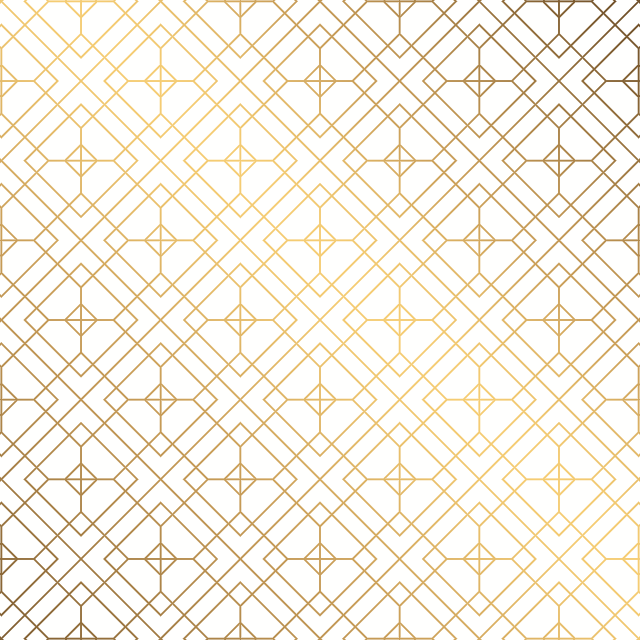
This pattern is drawn by a Shadertoy shader. Its source:

```glsl
// Gold art deco lattice: crossed diamonds joined by diagonal bands on white.
#define REPEATS 4.017      // motif periods across the canvas
#define LINE_WIDTH 0.0118  // all lengths below are in periods
#define CORE_RADIUS 0.1005 // small diamond at the motif centre
#define ARM_LENGTH 0.2045  // reach of the cross, start of the bands
#define TIP_RADIUS 0.353   // outer diamond of the motif
#define SHEEN_OFFSET 0.11  // shift of the bright diagonal to the lower right
#define PAPER vec3(1.0, 1.0, 0.995)
#define BRIGHT_GOLD vec3(0.96, 0.80, 0.45)
#define TAN_GOLD vec3(0.78, 0.61, 0.34)
#define DARK_GOLD vec3(0.40, 0.28, 0.14)

// Distance to the nearest line of the lattice, p = 0 on a diagonal crossing
float latticeDistance(vec2 p) {
    // Diagonal cells, one motif in the middle of each
    vec2 cell = fract(vec2(p.x + p.y, p.x - p.y)) - 0.5;
    vec2 q = abs(0.5 * vec2(cell.x + cell.y, cell.x - cell.y));
    if (q.y > q.x) q = q.yx;

    float ring = q.x + q.y;
    float diamonds = min(abs(ring - CORE_RADIUS), abs(ring - TIP_RADIUS));
    float border = abs(ring - 0.5);
    float band = abs(q.x - q.y - ARM_LENGTH);
    float diagonals = min(min(diamonds, border), band) * inversesqrt(2.0);

    float arm = length(vec2(max(q.x - ARM_LENGTH, 0.0), q.y));
    return min(diagonals, arm);
}

// Metallic sheen, brightest along one diagonal and darker to both corners
vec3 goldSheen(vec2 uv) {
    float across = uv.x + uv.y - 1.0 - SHEEN_OFFSET;
    float shade = across > 0.0 ? across : -0.7 * across;
    vec3 gold = mix(BRIGHT_GOLD, TAN_GOLD, smoothstep(0.0, 0.4, shade));
    return mix(gold, DARK_GOLD, smoothstep(0.3, 1.0, shade));
}

void mainImage(out vec4 fragColor, in vec2 fragCoord) {
    float size = min(iResolution.x, iResolution.y);
    vec2 p = (fragCoord - 0.5 * iResolution.xy) / size;
    float pixel = REPEATS / size;

    // Antialiased line coverage
    float d = latticeDistance(p * REPEATS);
    float line = clamp((0.5 * LINE_WIDTH - d) / pixel + 0.5, 0.0, 1.0);

    fragColor = vec4(mix(PAPER, goldSheen(p + 0.5), line), 1.0);
}
```
